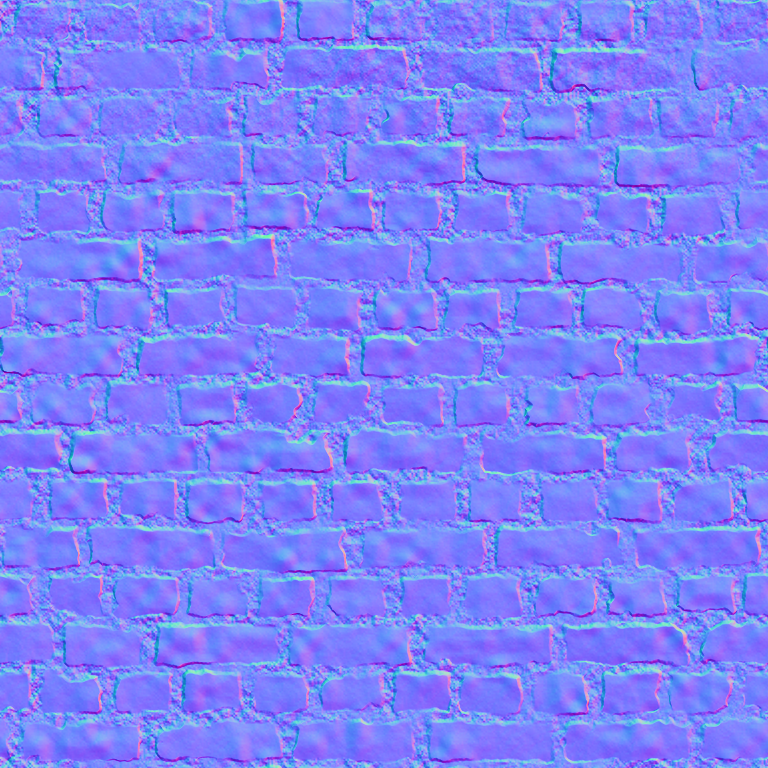
A Shadertoy shader for this texture map:

```glsl
#define ROWS 16.0
#define UNITS 11.0
#define LONG_BRICK 1.95
#define ROW_SHIFT 0.083
#define JOINT_DEPTH 0.0040
#define MORTAR_GRIT 0.0062
#define BRICK_GRIT 0.0009
#define EDGE_WOBBLE 0.010
#define EDGE_CRUMBLE 0.005
#define BRICK_TILT 0.10
#define MORTAR_LEAN 0.09
#define SAMPLE_STEP 0.0013

// Where the bond of each course begins, in header widths, bottom course first
const float COURSE_START[16] = float[](
    0.19, 0.53, 2.12, 0.60, 1.19, 0.61, 10.0, 0.43,
    5.08, 0.29, 0.14, 0.43, 4.81, 0.39, 3.95, 0.15);

float hash(vec2 p) {
    vec3 q = fract(p.xyx * 0.1031);
    q += dot(q, q.yzx + 33.33);
    return fract((q.x + q.y) * q.z);
}

// Value noise that wraps once per canvas
float noise(vec2 uv, float freq) {
    vec2 p = uv * freq, i = floor(p), t = p - i;
    t = t * t * (3.0 - 2.0 * t);
    vec2 a = mod(i, freq) + freq, b = mod(i + 1.0, freq) + freq;
    return mix(mix(hash(a), hash(vec2(b.x, a.y)), t.x),
               mix(hash(vec2(a.x, b.y)), hash(b), t.x), t.y);
}

// Three octaves, centred on zero
float fbm(vec2 uv, float freq) {
    float sum = 0.0, amp = 0.57;
    for (int i = 0; i < 3; i++) {
        sum += amp * (noise(uv, freq) - 0.5);
        freq *= 2.0;
        amp *= 0.5;
    }
    return sum;
}

// Signed distance to the brick of this cell; also its local position and id
float brickDistance(vec2 uv, out vec2 local, out vec2 id) {
    float y = uv.y * ROWS - ROW_SHIFT;
    float row = mod(floor(y), ROWS);
    bool stretcher = mod(row, 2.0) < 0.5;
    float x = mod(uv.x * UNITS - COURSE_START[int(row)], UNITS);

    // Stretcher courses end in one short brick, header courses are even
    float width = stretcher ? LONG_BRICK : 1.0;
    float last = stretcher ? 5.0 : 10.0;
    float k = min(floor(x / width), last);
    float right = k == last ? UNITS : (k + 1.0) * width;
    id = vec2(k, row) + 7.0;

    // Uneven joints on all four sides
    vec2 lo = vec2(k * width, 0.0)
            + vec2(0.055, 0.072) + vec2(0.09, 0.04) * vec2(hash(id), hash(id + 31.0));
    vec2 hi = vec2(right, 1.0)
            - vec2(0.055, 0.072) - vec2(0.09, 0.04) * vec2(hash(id + 53.0), hash(id + 79.0));
    vec2 cell = vec2(UNITS, ROWS);
    vec2 halfSize = 0.5 * (hi - lo) / cell;
    local = (vec2(x, fract(y)) - 0.5 * (lo + hi)) / cell;

    const float corner = 0.005;
    vec2 q = abs(local) - halfSize + corner;
    return length(max(q, 0.0)) + min(max(q.x, q.y), 0.0) - corner;
}

float wallHeight(vec2 uv, out float face) {
    // Wavy courses and ragged outlines
    vec2 wobble = vec2(fbm(uv, 30.0), fbm(uv.yx + 0.37, 30.0));
    wobble.y += 0.7 * (noise(uv + 0.83, 7.0) - 0.5);
    vec2 local, id;
    float d = brickDistance(uv + EDGE_WOBBLE * wobble, local, id);

    // Crumbling rims, and mortar smeared over the brick
    d += EDGE_CRUMBLE * fbm(uv + 0.71, 90.0);
    d += 0.05 * max(fbm(uv + 0.19, 26.0) - 0.14, 0.0);

    // Sharp lower edges, sloping upper edges, worn unevenly
    float bevel = mix(0.002, 0.005, smoothstep(-0.012, 0.02, local.y));
    bevel *= 0.5 + noise(uv + 0.33, 40.0);
    face = 1.0 - smoothstep(-bevel, 0.0026, d);

    // Joints change from flush to deep within a brick's length
    float depth = JOINT_DEPTH
                * (0.1 + 2.2 * noise(uv + 0.61, 16.0) * noise(uv + 0.27, 50.0));

    // Each face leans its own way and bulges slightly
    vec2 tilt = BRICK_TILT * (vec2(hash(id + 11.0), hash(id + 23.0)) - vec2(0.5, 0.2));
    float bulge = dot(tilt, local) - 1.5 * local.y * local.y;

    // Clumpy mortar, smoother faces that weather towards the top
    float weather = smoothstep(0.68, 0.97, uv.y) * smoothstep(0.25, 0.65, noise(uv, 12.0));
    float clumps = 0.3 + 1.4 * noise(uv + 0.53, 26.0);
    float grit = mix(MORTAR_GRIT * clumps, BRICK_GRIT * (1.0 + 3.0 * weather), face);
    return face * (depth + bulge)
         + grit * fbm(uv, 96.0)
         + 0.0013 * fbm(uv + 0.43, 20.0);
}

void mainImage(out vec4 fragColor, in vec2 fragCoord) {
    vec2 uv = fragCoord / iResolution.xy;

    // Surface slope by finite differences
    float face, unused;
    float h = wallHeight(uv, face);
    vec2 slope = vec2(wallHeight(uv + vec2(SAMPLE_STEP, 0.0), unused),
                      wallHeight(uv + vec2(0.0, SAMPLE_STEP), unused)) - h;
    slope /= SAMPLE_STEP;

    // Mortar leans up towards the sky
    vec2 lean = vec2(-0.02, MORTAR_LEAN * (1.0 - face));
    vec3 normal = normalize(vec3(lean - slope, 1.0));
    fragColor = vec4(0.5 + 0.5 * normal, 1.0);
}
```
